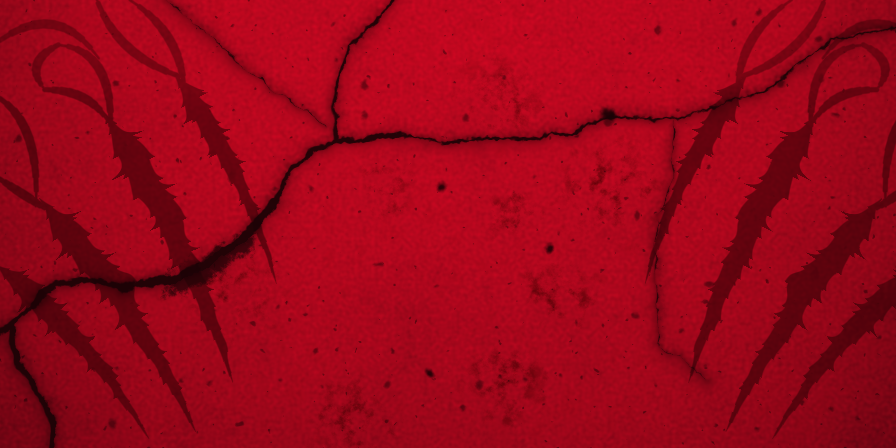
Reproduce this texture procedurally as a WebGL 1 fragment shader.

```glsl
precision highp float;
// Cracked, stained red plaster with dark thorny claw marks and curls at both sides.
// Gradient noise colours the wall, tapered axes and Bezier strokes form the marks,
// and noise-warped polylines form the cracks. Space is 2 wide by 1 high.
uniform vec2 u_resolution;

vec2 hash2(vec2 c) {
  vec3 h = fract(c.xyx * vec3(.1031, .103, .0973));
  h += dot(h, h.yzx + 33.33);
  return fract((h.xx + h.yz) * h.zy);
}

float corner(vec2 cell, vec2 offset) { return dot(hash2(cell) * 2. - 1., offset); }

// Gradient noise
float noise(vec2 p) {
  vec2 i = floor(p), f = fract(p), e = vec2(1, 0);
  vec2 u = f * f * (3. - 2. * f);
  float low = mix(corner(i, f), corner(i + e, f - e), u.x);
  float high = mix(corner(i + e.yx, f - e.yx), corner(i + 1., f - 1.), u.x);
  return mix(low, high, u.y);
}

float fbm(vec2 p) {
  float sum = 0., amp = 1.;
  for (int i = 0; i < 5; i++) {
    sum += amp * noise(p);
    p = mat2(1.6, 1.2, -1.2, 1.6) * p + 7.3;
    amp *= .6;
  }
  return sum;
}

float fill(float dist, float soft) { return 1. - smoothstep(-soft, soft, dist); }

float segment(vec2 p, vec2 a, vec2 b) {
  vec2 r = p - a, d = b - a;
  return length(r - d * clamp(dot(r, d) / dot(d, d), 0., 1.));
}

// Polyline through five points
float path(vec2 p, vec4 ab, vec4 cd, vec2 e) {
  float d = min(segment(p, ab.xy, ab.zw), segment(p, ab.zw, cd.xy));
  return min(d, min(segment(p, cd.xy, cd.zw), segment(p, cd.zw, e)));
}

// Quadratic Bezier stroke, thickest at its middle
float curl(vec2 p, vec2 a, vec2 b, vec2 c) {
  float dist = 9.;
  vec2 last = a;
  for (int i = 1; i <= 10; i++) {
    float t = float(i) / 10.;
    vec2 next = mix(mix(a, b, t), mix(b, c, t), t);
    dist = min(dist, segment(p, last, next) - .003 - .03 * t * (1. - t));
    last = next;
  }
  return dist;
}

// Bowed spike from base to tip, with thorns along both sides
float claw(vec2 p, vec2 base, vec2 tip, float width, float soft) {
  vec2 axis = normalize(tip - base), r = p - base;
  float t = dot(r, axis) / length(tip - base);
  float s = dot(r, vec2(-axis.y, axis.x)) - .1 * t * (1. - t);
  float side = step(0., s), taper = max(1. - t, 0.), rise = smoothstep(-.02, .2, t);
  float wobble = noise(vec2(t * 9., side * 5. + width * 90.));
  float thorn = pow(fract(t * 5. + .43 * side + .8 * wobble), 7.);
  thorn += .4 * pow(fract(t * 13. + .3 * side), 4.);
  float body = pow(taper, .8) * (.7 + .5 * wobble) + .85 * thorn * taper;
  return fill(abs(s) - width * rise * body, soft) * step(0., t) * step(t, 1.);
}

float marks(vec2 q, float soft) {
  float d = curl(q, vec2(.41, .81), vec2(.4, .93), vec2(.29, 1));
  d = min(d, curl(q, vec2(.4, .83), vec2(.25, .88), vec2(.21, 1.02)));
  d = min(d, curl(q, vec2(.247, .72), vec2(.25, .89), vec2(.13, .9)));
  d = min(d, curl(q, vec2(.13, .9), vec2(.05, .86), vec2(.1, .8)));
  d = min(d, curl(q, vec2(.1, .8), vec2(.2, .8), vec2(.24, .73)));
  d = min(d, curl(q, vec2(0, .91), vec2(.13, 1), vec2(.22, .87)));
  d = min(d, curl(q, vec2(0, .78), vec2(.09, .72), vec2(.08, .54)));
  d = min(d, curl(q, vec2(0, .6), vec2(.06, .56), vec2(.11, .53)));
  float m = max(fill(d, soft), claw(q, vec2(.385, .84), vec2(.617, .367), .036, soft));
  m = max(m, claw(q, vec2(.232, .75), vec2(.52, .146), .054, soft));
  m = max(m, claw(q, vec2(.088, .557), vec2(.437, .036), .05, soft));
  return max(m, claw(q, vec2(-.01, .41), vec2(.333, .02), .042, soft));
}

// Signed distance to all cracks
float cracks(vec2 p) {
  float d = path(p, vec4(0, .258, .04, .29), vec4(.12, .367, .195, .375), vec2(.273, .36)) - .006;
  d = min(d, path(p, vec4(.273, .36, .378, .375), vec4(.48, .42, .56, .485), vec2(.617, .55)) - .009);
  d = min(d, path(p, vec4(.617, .55, .65, .627), vec4(.703, .667, .747, .685), vec2(.885, .698)) - .005);
  d = min(d, path(p, vec4(.885, .698, .99, .682), vec4(1.146, .687, 1.276, .703), vec2(1.36, .742)) - .003);
  d = min(d, path(p, vec4(1.36, .742, 1.505, .734), vec4(1.706, .797, 1.854, .909), vec2(2.01, .943)) - .002);
  d = min(d, path(p, vec4(.747, .685, .747, .78), vec4(.776, .896, .83, .943), vec2(.885, 1.01)) - .003);
  d = min(d, path(p, vec4(.36, 1.01, .43, .953), vec4(.534, .857, .625, .79), vec2(.73, .72)));
  d = min(d, path(p, vec4(.02, .27, .04, .19), vec4(.1, .1, .118, .04), vec2(.115, -.01)) - .007);
  return min(d, path(p, vec4(1.505, .734, 1.5, .6), vec4(1.46, .48, 1.471, .232), vec2(1.58, .15)));
}

float blot(vec2 p, float x, float y, float r) {
  return 1. - smoothstep(.2 * r, r, length(p - vec2(x, y)));
}

float specks(vec2 p, float soft) {
  float sum = 0.;
  for (int i = 0; i < 3; i++) {
    vec2 g = p * (9. + 8. * float(i)) + 3.7 * float(i), cell = floor(g), r = hash2(cell + 19.);
    float size = .08 * r.x * r.x * step(.45, r.y);
    float d = length(fract(g) - .2 - .6 * hash2(cell)) - size;
    sum = max(sum, fill(d, soft * 18.) * step(.01, size));
  }
  return sum;
}

void main() {
  vec2 p = gl_FragCoord.xy / u_resolution * vec2(2, 1);
  float soft = 1. / u_resolution.y;
  float cloud = fbm(p * 5.), rough = fbm(p * 28. + 4.), grain = noise(p * 110.);
  vec2 warp = vec2(noise(p * 24.), noise(p * 24. + 31.));
  vec2 w = p + .014 * warp + .006 * vec2(rough, grain), s = w + .05 * warp;
  // Wall: brightest above the centre, darker at the sides and the foot
  float tone = 1.04 - .22 * pow(abs(p.x - 1.), 3.) - .2 * pow(1. - p.y, 2.);
  tone += .08 * cloud + .08 * rough + .14 * grain;
  vec3 color = vec3(.73, .027, .12) * tone;
  // Mottled stains and small pits
  float stain = max(blot(s, 1.12, .77, .12), blot(s, .86, .58, .08));
  stain = max(stain, max(blot(s, 1.15, .53, .08), blot(s, 1.26, .35, .11)));
  stain = max(stain, max(blot(s, 1.13, .15, .12), blot(s, 1.37, .57, .15)));
  stain = max(stain, max(blot(s, .8, .06, .13), blot(s, .53, .36, .14)));
  stain = (.25 + stain) * smoothstep(-.2, .8, rough + .5 * cloud);
  color *= 1. - vec3(.4, .6, .6) * stain;
  float pits = max(blot(w, .984, .583, .017), blot(w, .958, .167, .017));
  pits = max(pits, max(blot(w, 1.224, .448, .014), blot(w, 1.357, .745, .02)));
  color *= 1. - max(.75 * pits, .4 * specks(w, soft));
  // Claw marks, folded to both sides and fainter at the top
  vec2 q = p.x < 1. ? p : vec2(2.057 - p.x, p.y);
  float cover = marks(q, soft) * (.88 - .25 * smoothstep(.7, .9, p.y));
  color = mix(color, vec3(.37, .01, .05) * (.3 + .7 * tone), cover);
  // Cracks with a shadowed rim and a torn, widened hollow
  float d = cracks(w) + .004 * rough;
  color *= 1. - .35 * exp(-max(d, 0.) * 80.);
  float hollow = segment(w, vec2(.4, .365), vec2(.55, .46)) - .022 - .035 * rough;
  float ink = max(fill(d, soft), .8 * fill(hollow, .01));
  gl_FragColor = vec4(mix(color, vec3(.1, .01, .02), .9 * ink), 1);
}
```
